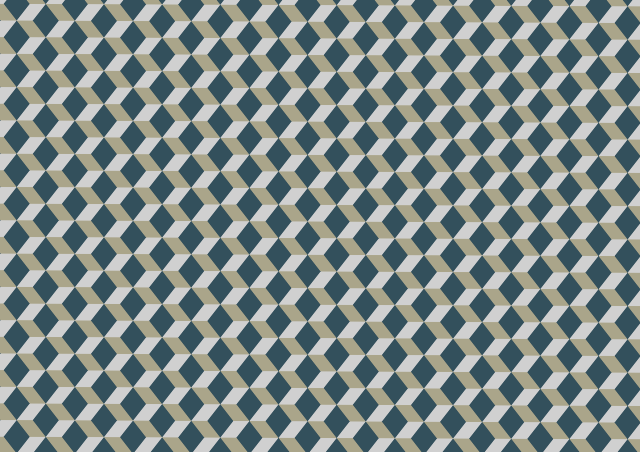
A Shadertoy shader for this pattern:

```glsl
// Isometric block tiling: columns of dark rhombi parted by zigzag bands in khaki and pale grey.
#define COLUMNS 22.0       // rhombus columns across the canvas
#define ROWS 13.574        // rhombi down each column
#define ORIGIN vec2(0.573, 0.615) // first rhombus tip, in columns and rows
#define SKEW 0.077         // row drift over the canvas width
#define HALF_WIDTH 0.447   // rhombus half width, in columns
#define EDGE_PIXELS 1.1    // width of the smoothed edge
#define DARK vec3(0.200, 0.312, 0.360)
#define KHAKI vec3(0.668, 0.648, 0.540)
#define PALE vec3(0.814, 0.814, 0.814)

// Coverage of the inside (negative) of a signed distance in pixels
float coverage(float distPixels) {
    return 1.0 - smoothstep(-0.5 * EDGE_PIXELS, 0.5 * EDGE_PIXELS, distPixels);
}

void mainImage(out vec4 fragColor, in vec2 fragCoord) {
    vec2 uv = fragCoord / iResolution.xy;
    vec2 cellPixels = iResolution.xy / vec2(COLUMNS, ROWS);

    // Strip between two neighbouring columns; alternate columns step by half a row
    float u = uv.x * COLUMNS - ORIGIN.x;
    float column = floor(u);
    float across = u - column;
    float down = (1.0 - uv.y) * ROWS - ORIGIN.y - SKEW * uv.x;
    float phase = fract(down + 0.5 * column);

    // Zigzag band: horizontal distance turned perpendicular to its slanted sides
    float zigzag = 1.0 - abs(2.0 * phase - 1.0);
    float halfBand = 0.5 * (1.0 - HALF_WIDTH);
    float offset = abs(across - HALF_WIDTH * zigzag - halfBand) - halfBand;
    vec2 side = vec2(HALF_WIDTH, 0.5) * cellPixels;
    float bandDist = offset * cellPixels.x * side.y / length(side);

    // Khaki fills the falling half of each zigzag, pale grey the rising half
    float fallDist = (abs(fract(phase + 0.25) - 0.5) - 0.25) * cellPixels.y;
    vec3 band = mix(PALE, KHAKI, coverage(fallDist));

    fragColor = vec4(mix(DARK, band, coverage(bandDist)), 1.0);
}
```
